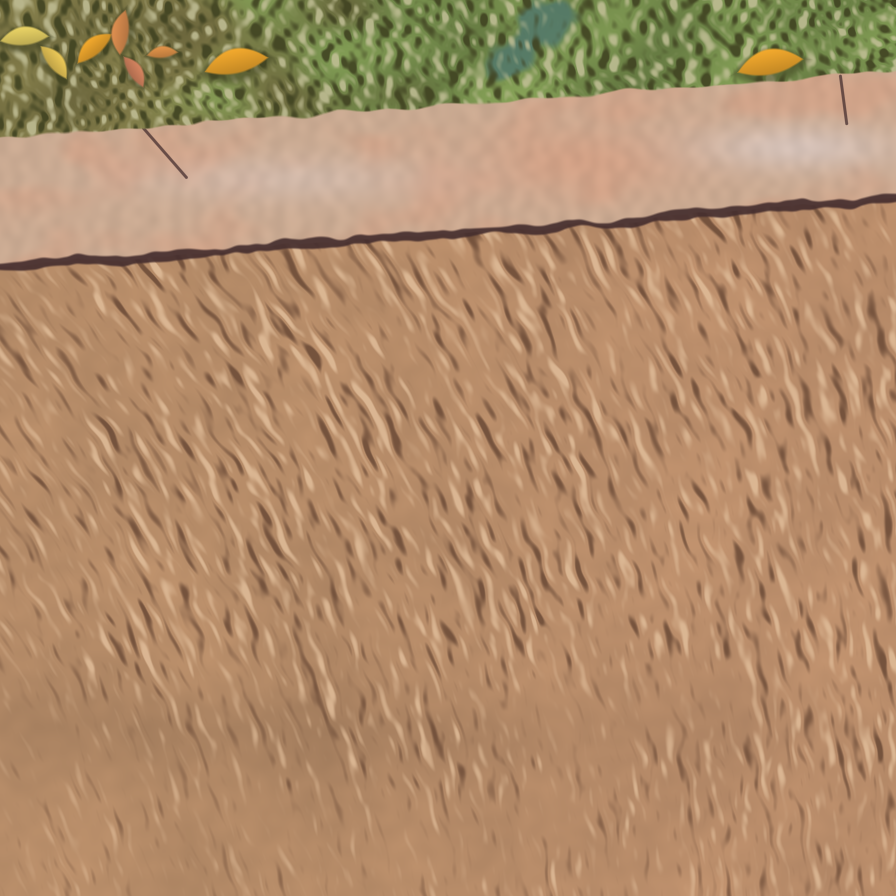
Reproduce this texture procedurally as a Shadertoy shader.

```glsl
// Raked sandy ground below a pale stone kerb, with leaf-strewn grass above it.

const vec3 SAND = vec3(0.71, 0.545, 0.405);
const vec3 SAND_LIGHT = vec3(0.87, 0.73, 0.59);
const vec3 SAND_SHADE = vec3(0.43, 0.30, 0.22);
const vec3 STONE = vec3(0.79, 0.665, 0.57);
const vec3 STONE_PINK = vec3(0.83, 0.62, 0.51);
const vec3 STONE_PALE = vec3(0.84, 0.77, 0.74);
const vec3 GAP = vec3(0.27, 0.18, 0.18);
const vec3 GRASS = vec3(0.50, 0.53, 0.32);
const vec3 GRASS_GREEN = vec3(0.44, 0.57, 0.30);
const vec3 GRASS_DARK = vec3(0.25, 0.26, 0.13);
const vec3 GRASS_LIGHT = vec3(0.76, 0.75, 0.59);
const vec3 AQUA = vec3(0.32, 0.47, 0.42);
const vec2 GRAIN = vec2(62.0, 25.0);  // streaks across and along the rake
const float KERB_BASE = 0.701;
const float KERB_TOP = 0.846;
const float KERB_SLOPE = 0.075;
const float GAP_WIDTH = 0.0042;

vec2 randomGradient(ivec2 cell) {
    uvec2 u = uvec2(cell + 4096);
    uint h = u.x * 1597334677u ^ u.y * 3812015801u;
    h = (h ^ (h >> 15)) * 2246822519u;
    h ^= h >> 13;
    float angle = float(h & 65535u) * 6.28319 / 65536.0;
    return vec2(cos(angle), sin(angle));
}

float gradientNoise(vec2 p) {
    ivec2 c = ivec2(floor(p));
    vec2 f = fract(p);
    vec2 s = f * f * f * (f * (f * 6.0 - 15.0) + 10.0);
    float a = dot(randomGradient(c), f);
    float b = dot(randomGradient(c + ivec2(1, 0)), f - vec2(1, 0));
    float d = dot(randomGradient(c + ivec2(0, 1)), f - vec2(0, 1));
    float e = dot(randomGradient(c + ivec2(1, 1)), f - vec2(1, 1));
    return mix(mix(a, b, s.x), mix(d, e, s.x), s.y);
}

// Side-lit slope of the noise: bright on one flank, dark on the other
float relief(vec2 p) {
    return gradientNoise(p + vec2(0.27, 0)) - gradientNoise(p - vec2(0.27, 0));
}

vec2 rotate(vec2 p, float a) {
    return vec2(p.x * cos(a) + p.y * sin(a), p.y * cos(a) - p.x * sin(a));
}

float blob(vec2 p, vec2 center, vec2 size) {
    vec2 d = (p - center) / size;
    return exp(-dot(d, d));
}

vec3 sandColor(vec2 p) {
    // Streaks lean more at the left and straighten toward the lower right
    float across = p.x + p.y * (0.22 + 0.2 * p.y) - 0.35 * (p.x - 0.5) * (p.y - 0.4);
    vec2 q = vec2(across, p.y) * GRAIN;
    q.x += 0.35 * gradientNoise(p * 24.0);
    float v = 1.25 * relief(q) + 0.75 * relief(q * 1.75 + 31.0);
    float strength = 0.6 + 0.4 * smoothstep(0.15, 0.4, p.y + 0.25 * p.x);
    strength *= 1.0 - 0.55 * blob(p, vec2(0.72, 0.21), vec2(0.16, 0.06));
    strength *= 0.75 + 0.25 * smoothstep(0.0, 0.12, p.x);
    strength *= 1.0 + 0.5 * gradientNoise(p * 9.0);
    v *= strength;
    vec3 col = SAND * (1.0 + 0.07 * gradientNoise(p * 7.0) + 0.04 * gradientNoise(p * 45.0));
    col *= 1.0 - 0.08 * blob(p, vec2(0.4, 0.18), vec2(0.45, 0.05));
    col += vec3(0.02, 0.008, 0.012) * smoothstep(0.2, 0.9, p.x);
    col = mix(col, SAND_LIGHT, 0.9 * smoothstep(0.15, 0.95, v));
    return mix(col, SAND_SHADE, 0.9 * smoothstep(0.2, 1.0, -v));
}

vec3 stoneColor(vec2 p) {
    float cloud = gradientNoise(p * vec2(7, 14)) + 0.5 * gradientNoise(p * vec2(18, 30));
    vec3 col = mix(STONE, STONE_PINK, smoothstep(-0.1, 0.6, cloud) * 0.6);
    col = mix(col, STONE_PINK, 0.8 * blob(p, vec2(0.65, 0.82), vec2(0.12, 0.04)));
    col = mix(col, STONE_PALE, 0.85 * blob(p, vec2(0.89, 0.835), vec2(0.11, 0.025)));
    col = mix(col, STONE_PALE, 0.5 * blob(p, vec2(0.32, 0.80), vec2(0.16, 0.025)));
    return col * (1.0 + 0.05 * relief(p * 55.0));
}

vec3 grassColor(vec2 p) {
    float v = 0.0;
    for (int i = 0; i < 4; i++) {
        float k = float(i);
        float lean = -0.75 + 0.5 * k + 0.3 * gradientNoise(p * 4.0 + k);
        v += relief(rotate(p - vec2(0.5, 0.93), lean) * vec2(70.0 + 9.0 * k, 19.0) + 17.0 * k);
    }
    float patches = gradientNoise(p * vec2(9, 14) + 5.0);
    float lush = smoothstep(0.15, 0.45, p.x + 0.3 * patches);
    vec3 col = mix(GRASS * vec3(0.97, 0.87, 0.85), GRASS_GREEN, lush * 0.75);
    col *= 1.0 + 0.3 * patches;
    float aqua = blob(p, vec2(0.612, 0.976), vec2(0.035, 0.03))
               + blob(p, vec2(0.566, 0.932), vec2(0.028, 0.022));
    col = mix(col, AQUA, smoothstep(0.3, 0.65, aqua + 0.4 * gradientNoise(p * 40.0)) * 0.85);
    v *= 1.0 - 0.5 * min(aqua, 1.0);
    col = mix(col, GRASS_LIGHT, 0.85 * smoothstep(0.1, 1.1, v));
    return mix(col, GRASS_DARK, 0.9 * smoothstep(0.05, 1.0, -v));
}

// Fallen leaves: center, turn, half length; warmth runs from yellow to russet
vec3 addLeaves(vec3 col, vec2 p, float px) {
    const vec4 LEAVES[8] = vec4[8](
        vec4(0.027, 0.960, 0.1, 0.027), vec4(0.062, 0.932, -0.9, 0.023),
        vec4(0.104, 0.948, 0.7, 0.025), vec4(0.134, 0.964, 1.45, 0.025),
        vec4(0.181, 0.942, 0.1, 0.017), vec4(0.263, 0.932, 0.22, 0.036),
        vec4(0.859, 0.931, 0.2, 0.037), vec4(0.151, 0.921, -1.0, 0.020));
    const float WARMTH[8] = float[8](0.0, 0.1, 0.4, 0.8, 0.75, 0.4, 0.45, 1.0);
    for (int i = 0; i < 8; i++) {
        vec2 q = rotate(p - LEAVES[i].xy, LEAVES[i].z) / LEAVES[i].w;
        float edge = abs(q.y + 0.12 * q.x * q.x) - 0.38 * (1.0 - q.x * q.x);
        float soft = 1.5 * px / LEAVES[i].w;
        vec3 tint = mix(vec3(0.83, 0.75, 0.36), vec3(0.86, 0.60, 0.16), min(WARMTH[i] * 2.5, 1.0));
        tint = mix(tint, vec3(0.76, 0.47, 0.34), smoothstep(0.45, 1.0, WARMTH[i]));
        col = mix(col, GRASS_DARK, 0.5 * (1.0 - smoothstep(0.0, 0.25, edge + 0.25 * q.y)));
        col = mix(col, tint * (1.0 + 0.3 * q.y), 1.0 - smoothstep(-soft, soft, edge));
    }
    return col;
}

float segment(vec2 p, vec2 a, vec2 b) {
    vec2 d = b - a;
    return length(p - a - d * clamp(dot(p - a, d) / dot(d, d), 0.0, 1.0));
}

void mainImage(out vec4 fragColor, in vec2 fragCoord) {
    vec2 p = fragCoord / iResolution.xy;
    float px = 1.0 / min(iResolution.x, iResolution.y);
    float rough = gradientNoise(vec2(p.x * 16.0, 2.5)) + 0.5 * gradientNoise(vec2(p.x * 55.0, 7.5));
    float base = p.y - KERB_BASE - KERB_SLOPE * p.x - 0.006 * rough;
    float top = p.y - KERB_TOP - KERB_SLOPE * p.x + 0.007 * gradientNoise(p * vec2(25, 40));

    // Ground, kerb and grass, from bottom to top
    vec3 col = mix(sandColor(p), stoneColor(p), smoothstep(-px, px, base));
    float crack = min(segment(p, vec2(0.16, 0.857), vec2(0.208, 0.802)),
                      segment(p, vec2(0.938, 0.915), vec2(0.945, 0.862)));
    col = mix(col, GAP, 0.75 * (1.0 - smoothstep(0.0008, 0.0008 + 1.5 * px, crack)));
    vec3 grass = addLeaves(grassColor(p), p, px);
    col = mix(col, grass, smoothstep(-1.5 * px, 1.5 * px, top));

    // Dark broken gap at the foot of the kerb
    float width = GAP_WIDTH * (1.0 + 0.9 * gradientNoise(vec2(p.x * 28.0, 4.5)));
    float gap = 1.0 - smoothstep(width - px, width + 2.0 * px, abs(base));
    col = mix(col, GAP, 0.92 * gap);
    fragColor = vec4(clamp(col, 0.0, 1.0), 1.0);
}
```
